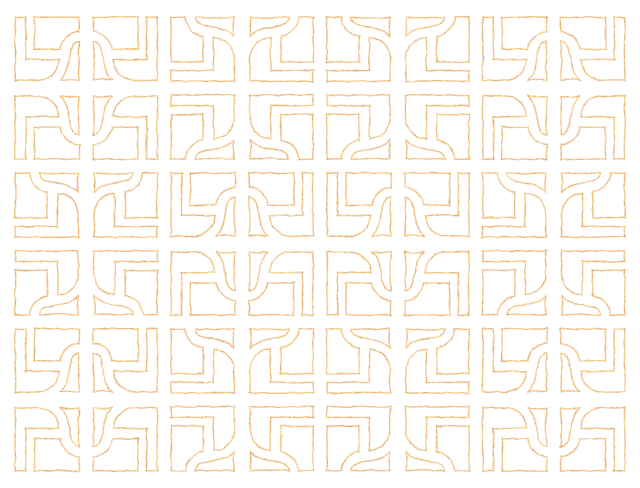
Give the GLSL for this pattern, as a WebGL 2 fragment shader.

```glsl
#version 300 es
precision highp float;
uniform vec2 u_resolution;
out vec4 fragColor;

const vec2 GRID = vec2(8.0, 6.0);
const float PITCH = 0.12175;      // tile spacing as a share of canvas width
const float TILE_SHARE = 0.8215;  // drawn part of each grid cell
const float HALF_LINE = 0.0098;
const int CURVE_STEPS = 10;
const vec3 PAPER = vec3(1.0);
const vec3 AMBER = vec3(0.95, 0.74, 0.40);
const vec3 OCHRE = vec3(0.89, 0.66, 0.40);

float hash(vec2 p) {
    vec3 q = fract(vec3(p.xyx) * 0.1031);
    q += dot(q, q.yzx + 33.33);
    return fract((q.x + q.y) * q.z);
}

float noise(vec2 p) {
    vec2 i = floor(p), f = fract(p);
    f = f * f * (3.0 - 2.0 * f);
    float low = mix(hash(i), hash(i + vec2(1, 0)), f.x);
    float high = mix(hash(i + vec2(0, 1)), hash(i + vec2(1, 1)), f.x);
    return mix(low, high, f.y);
}

float segment(vec2 p, vec2 a, vec2 b) {
    vec2 ab = b - a;
    return length(p - a - ab * clamp(dot(p - a, ab) / dot(ab, ab), 0.0, 1.0));
}

// Straight stroke that runs slightly past its corners
float stroke(vec2 p, vec2 a, vec2 b) {
    vec2 overshoot = 0.008 * normalize(b - a);
    return segment(p, a - overshoot, b + overshoot);
}

vec2 bezier(vec2 a, vec2 b, vec2 c, vec2 d, float t) {
    float s = 1.0 - t;
    return s * s * s * a + 3.0 * s * s * t * b + 3.0 * s * t * t * c + t * t * t * d;
}

float curve(vec2 p, vec2 a, vec2 b, vec2 c, vec2 d) {
    float nearest = 9.0;
    vec2 start = a;
    for (int i = 1; i <= CURVE_STEPS; i++) {
        vec2 end = bezier(a, b, c, d, float(i) / float(CURVE_STEPS));
        nearest = min(nearest, segment(p, start, end));
        start = end;
    }
    return nearest;
}

// Upright bar with a rounded foot
float barShape(vec2 p) {
    vec2 heel = vec2(0.0, 0.985), inner = vec2(0.165, 0.66);
    vec2 toe = vec2(0.68, 0.665), sole = vec2(0.37, 0.985);
    float d = stroke(p, vec2(0.0), heel);
    d = min(d, stroke(p, vec2(0.0), vec2(0.165, 0.0)));
    d = min(d, stroke(p, vec2(0.165, 0.0), inner));
    d = min(d, stroke(p, inner, toe));
    d = min(d, stroke(p, heel, sole));
    return min(d, curve(p, toe, vec2(0.68, 0.84), vec2(0.55, 0.97), sole));
}

// Block with one corner scooped out
float blockShape(vec2 p) {
    vec2 corner = vec2(0.30, 0.0), base = vec2(0.30, 0.50);
    vec2 side = vec2(1.0, 0.22), under = vec2(0.70, 0.50);
    float d = stroke(p, corner, vec2(1.0, 0.0));
    d = min(d, stroke(p, corner, base));
    d = min(d, stroke(p, base, under));
    d = min(d, stroke(p, vec2(1.0, 0.0), side));
    return min(d, curve(p, side, vec2(0.85, 0.24), vec2(0.73, 0.34), under));
}

// Flared horn with an S-shaped flank
float hornShape(vec2 p) {
    vec2 tip = vec2(1.0, 0.375), flare = vec2(0.70, 0.985), root = vec2(1.0, 0.985);
    float d = curve(p, tip, vec2(0.78, 0.40), vec2(0.92, 0.80), flare);
    d = min(d, curve(p, flare, vec2(0.80, 0.965), vec2(0.90, 0.965), root));
    return min(d, curve(p, tip, vec2(0.985, 0.55), vec2(0.985, 0.80), root));
}

// Mirror tiles inside each 2x2 group and turn alternate groups
vec2 orient(vec2 p, vec2 cell) {
    vec2 group = floor(cell * 0.5);
    p = mix(p, 1.0 - p, mod(cell, 2.0));
    float turned = mod(min(group.x, 3.0 - group.x) + group.y, 2.0);
    return turned > 0.5 ? vec2(1.0 - p.y, p.x) : p;
}

void main() {
    float width = min(u_resolution.x, u_resolution.y * 512.0 / 390.0);
    vec2 grid = (gl_FragCoord.xy - 0.5 * u_resolution) / (width * PITCH) + 0.5 * GRID;
    vec2 cell = floor(grid);
    float pixel = 1.0 / (width * PITCH * TILE_SHARE);
    vec2 local = (fract(grid) - 0.5) / TILE_SHARE + 0.5;
    vec2 p = orient(local, cell);

    // Hand wobble, different in every tile
    vec2 seed = p + cell * 7.0 + 20.0;
    vec2 wobble = vec2(noise(seed * 9.0), noise(seed * 9.0 + 41.0)) - 0.5;
    vec2 tremor = vec2(noise(seed * 27.0), noise(seed * 27.0 + 67.0)) - 0.5;
    p += 0.018 * wobble + 0.012 * tremor;
    float d = min(barShape(p), min(blockShape(p), hornShape(p)));

    // Pencil grain and pressure
    float grain = noise(seed * 48.0);
    float pressure = noise(seed * 6.0 + 13.0);
    float halfLine = HALF_LINE * (0.85 + 0.35 * grain);
    float coverage = clamp(0.5 + (halfLine - d) / (1.3 * pixel), 0.0, 1.0);
    float opacity = 0.60 + 0.28 * grain + 0.22 * pressure;
    vec2 inside = step(vec2(0.0), cell) * step(cell, GRID - 1.0);
    vec3 ink = mix(AMBER, OCHRE, smoothstep(0.3, 0.7, noise(seed * 15.0 + 5.0)));
    fragColor = vec4(mix(PAPER, ink, min(coverage * opacity, 1.0) * inside.x * inside.y), 1.0);
}
```
